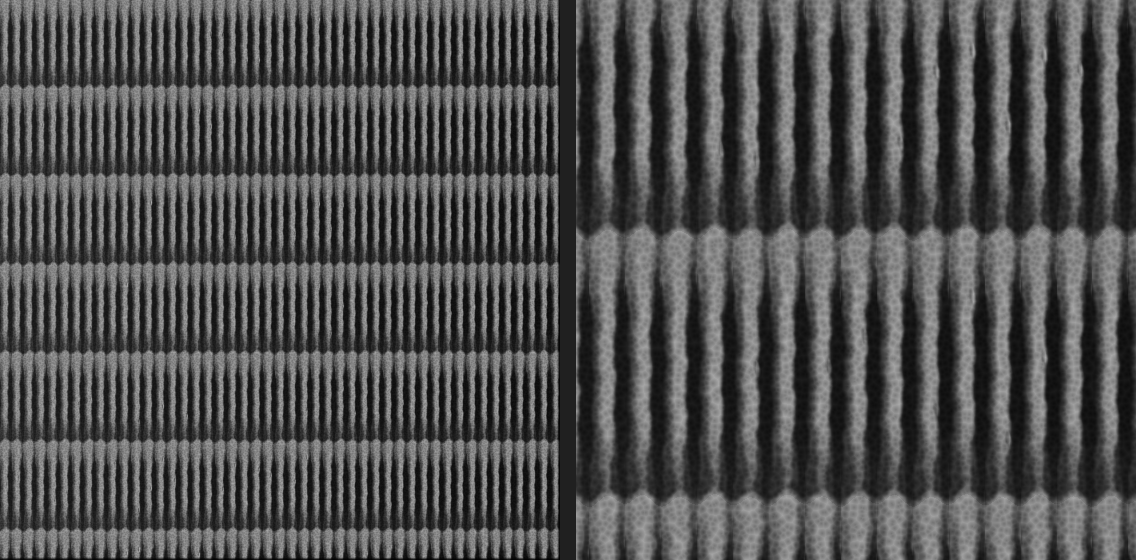
Left, the full canvas; right, a detail of the centre.
Write a WebGL 2 fragment shader that draws this pattern.

```glsl
#version 300 es
precision highp float;
// Dark grey relief of fine vertical ribs stacked in horizontal tiers.
// Each tier starts as a pale rounded shoulder, opens into lens-shaped slots
// and ends in tapered rib tips; sines and cellular noise roughen the surface.

#define COLUMNS 46.75      // ribs across the canvas
#define ROWS 6.316         // tiers down the canvas
#define RIB_ANCHOR 0.5017  // x of one rib centre
#define ROW_ANCHOR 0.1563  // depth of the first seam below the top
#define RIB_HALF 0.17      // rib half width, in columns
#define SLOT_HALF 0.25     // slot half width, in columns
#define SLOT_SHIFT 0.42    // slot centre, right of the rib
#define RIB_TONE 0.57
#define SLOT_TONE 0.06
#define GRAIN_CELLS 270.0
#define GRAIN_AMOUNT 0.17
#define WOBBLE 0.025

uniform vec2 u_resolution;
out vec4 outColor;

const float TAU = 6.28319;

vec2 hash2(vec2 p) {
  vec2 q = vec2(dot(p, vec2(127.1, 311.7)), dot(p, vec2(269.5, 183.3)));
  return fract(sin(q) * 43758.5);
}

// Distance to the nearest jittered cell point
float cellular(vec2 p) {
  vec2 cell = floor(p), local = fract(p);
  float nearest = 2.0;
  for (int j = -1; j <= 1; j++)
    for (int i = -1; i <= 1; i++) {
      vec2 offset = vec2(i, j);
      nearest = min(nearest, length(offset + hash2(cell + offset) - local));
    }
  return nearest;
}

// Signed distance to the nearest whole number
float wrapCentre(float v) { return fract(v + 0.5) - 0.5; }

// Tone of the ribs at column coordinate u and tier depth t (0 top, 1 bottom)
float ribTier(float u, float t, float side) {
  float d = wrapCentre(u);
  float e = abs(wrapCentre(u - SLOT_SHIFT));
  float opening = smoothstep(0.0, 0.32, t);
  float ending = smoothstep(0.68, 1.0, t);

  // Recessed ground with a dark lens-shaped slot
  float ground = mix(0.42, 0.25, opening) * mix(1.0, 0.68, ending);
  ground *= mix(1.12, 0.82, side);
  float lens = smoothstep(0.04, 0.4, t) * (1.0 - 0.65 * ending);
  float slotHalf = SLOT_HALF * lens * mix(0.85, 1.12, side);
  float slot = 1.0 - smoothstep(slotHalf * 0.45, slotHalf + 0.07, e);
  slot *= smoothstep(0.03, 0.25, t) * mix(1.0, 0.6, ending) * mix(0.76, 1.0, side);
  float tone = mix(ground, SLOT_TONE, slot);

  // Lit rib: soft left flank, crisp right edge, tapered tip
  float halfW = mix(0.25, RIB_HALF, opening) * (1.0 - 0.55 * ending);
  float rib = smoothstep(-halfW - 0.16, -halfW + 0.1, d)
            * (1.0 - smoothstep(halfW - 0.06, halfW + 0.09, d));
  float ribTone = RIB_TONE * mix(0.9, 1.0, opening) * mix(1.0, 0.6, ending);
  tone = mix(tone, ribTone, rib);

  // Narrow crease between the shoulders
  float crease = (1.0 - smoothstep(0.02, 0.16, e)) * (1.0 - smoothstep(0.1, 0.25, t));
  return tone * (1.0 - 0.32 * crease);
}

void main() {
  vec2 p = gl_FragCoord.xy / u_resolution;
  float u = (p.x - RIB_ANCHOR) * COLUMNS;
  float depth = (1.0 - p.y - ROW_ANCHOR) * ROWS;

  // Uneven edges and a scalloped seam
  float ribId = floor(u + 0.5);
  float phase = hash2(vec2(ribId, 3.0)).x * TAU;
  float waver = sin(p.y * 173.0 + phase) + 0.6 * sin(p.y * 419.0 + phase * 2.0);
  float ribU = u + WOBBLE * waver;
  float seam = depth + 0.018 * cos(TAU * u) + 0.006 * sin(u * 2.7);
  float t = fract(seam);

  float tone = ribTier(ribU, t, p.x);
  float nextTop = ribTier(ribU, 0.0, p.x);
  tone = mix(tone, nextTop, smoothstep(0.965, 1.0, t));
  tone += 0.05 * exp(-t * 14.0);

  // Sparse chips on the right edge of the ribs
  vec2 chipHash = hash2(vec2(ribId, floor(seam) + 17.0));
  float chipY = mix(0.18, 0.78, chipHash.x);
  vec2 chip = vec2((wrapCentre(u) - 0.16) / 0.13, (t - chipY) / 0.035);
  float chipMask = step(0.55, chipHash.y) * (1.0 - smoothstep(0.4, 1.0, length(chip)));
  tone += chipMask * (chip.x > 0.0 ? 0.14 : -0.13) * smoothstep(0.0, 0.3, abs(chip.x));

  // Sandy grain, stronger on lit surfaces
  float grain = cellular(p * GRAIN_CELLS) - 0.48;
  tone += GRAIN_AMOUNT * grain * mix(0.3, 1.0, smoothstep(0.06, 0.4, tone));

  // Shaded right and lower borders
  float border = smoothstep(0.0, 0.006, 1.0 - p.x) * smoothstep(0.0, 0.006, p.y);
  tone *= mix(0.12, 1.0, border);
  outColor = vec4(vec3(clamp(tone, 0.0, 1.0)), 1.0);
}
```
